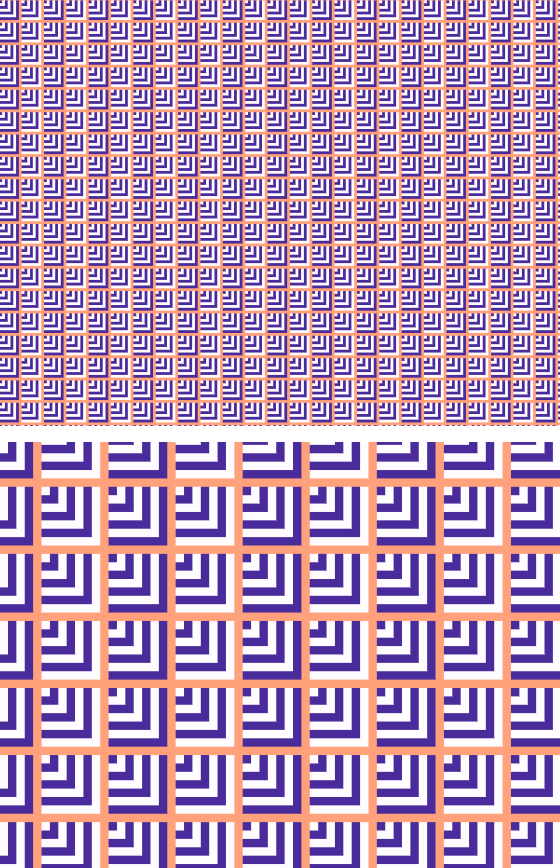
Top: the whole. Bottom: its middle third, enlarged.
Write a WebGL 2 fragment shader that draws this pattern.

```glsl
#version 300 es
precision highp float;
// Draws square tiles of nested L-shaped stripes in an orange grid, alternate columns inverted.

uniform vec2 u_resolution;
out vec4 fragColor;

const float TILES_ACROSS = 25.05;
const float UNITS = 8.0;                      // stripe widths per tile, grid line included
const vec2 GRID_OFFSET = vec2(0.0935, 0.0425); // in tiles, from the top left corner

const vec3 WHITE = vec3(1.0, 0.99, 1.0);
const vec3 PURPLE = vec3(0.29, 0.17, 0.61);
const vec3 ORANGE = vec3(1.0, 0.63, 0.48);

// Smooth coverage of a shape from its signed distance.
float coverage(float dist, float pixel) {
    return clamp(0.5 - dist / pixel, 0.0, 1.0);
}

// Signed distance to a square centred on zero.
float squareDistance(vec2 p, float halfSide) {
    return max(abs(p.x), abs(p.y)) - halfSide;
}

// Signed distance to unit-wide bands starting at every even value.
float bandDistance(float d) {
    return abs(mod(d + 0.5, 2.0) - 1.0) - 0.5;
}

// Nested L stripes growing from the top left corner of a tile.
vec3 stripes(vec2 fromCorner, float inverted, float pixel) {
    float reach = clamp(max(fromCorner.x, fromCorner.y), 0.5, UNITS - 1.5);
    float band = coverage(bandDistance(reach + inverted), pixel);
    return mix(WHITE, PURPLE, band);
}

void main() {
    // Tile coordinates, with y running down from the top edge.
    vec2 fromTop = vec2(gl_FragCoord.x, u_resolution.y - gl_FragCoord.y);
    vec2 grid = fromTop / u_resolution.x * TILES_ACROSS + GRID_OFFSET;
    float pixel = UNITS * TILES_ACROSS / u_resolution.x;

    // Position inside one tile, in stripe widths.
    vec2 local = (fract(grid) - 0.5) * UNITS;
    float halfSide = 0.5 * (UNITS - 1.0);
    float inverted = mod(floor(grid.x), 2.0);

    // Striped square over the grid lines.
    vec3 tile = stripes(local + halfSide, inverted, pixel);
    float inside = coverage(squareDistance(local, halfSide), pixel);
    fragColor = vec4(mix(ORANGE, tile, inside), 1.0);
}
```
